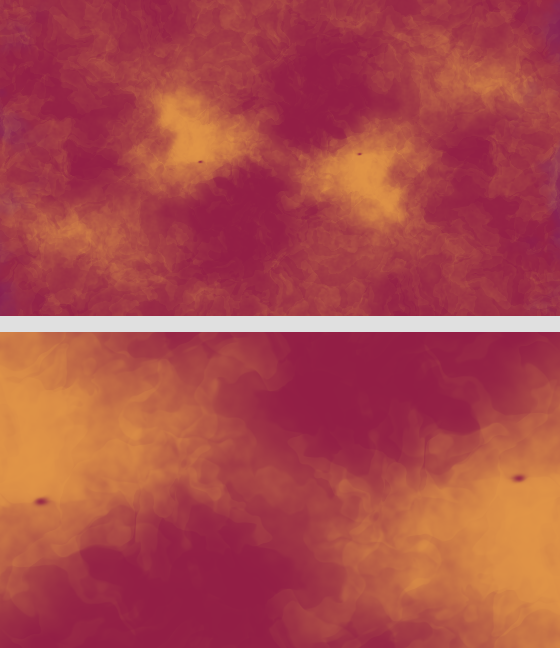
Top: the whole. Bottom: its middle third, enlarged.
A WebGL 1 fragment shader for this texture:

```glsl
precision highp float;
// Painted clouds of glowing amber over crimson, mirrored through the centre.
// Warped soft masses set the light and shade; lobed sheets of gradient noise
// add crisp cloud rims, and finer noise adds mottling and grain.

uniform vec2 u_resolution;

vec2 hashGradient(vec2 cell) {
  vec2 h = vec2(dot(cell, vec2(127.1, 311.7)), dot(cell, vec2(269.5, 183.3)));
  return 2.0 * fract(sin(h) * 43758.545) - 1.0;
}

float gradientNoise(vec2 p) {
  vec2 i = floor(p);
  vec2 f = p - i;
  vec2 u = f * f * f * (f * (f * 6.0 - 15.0) + 10.0);
  vec2 e = vec2(1.0, 0.0);
  float a = dot(hashGradient(i), f);
  float b = dot(hashGradient(i + e), f - e);
  float c = dot(hashGradient(i + e.yx), f - e.yx);
  float d = dot(hashGradient(i + 1.0), f - 1.0);
  return mix(mix(a, b, u.x), mix(c, d, u.x), u.y);
}

float fbm(vec2 p) {
  float sum = 0.0;
  float amplitude = 0.5;
  for (int i = 0; i < 5; i++) {
    sum += amplitude * gradientNoise(p);
    p = mat2(1.6, 1.2, -1.2, 1.6) * p + 7.3;
    amplitude *= 0.5;
  }
  return sum;
}

// Soft elliptical mass, turned by an angle
float mass(vec2 p, vec2 centre, vec2 radius, float angle) {
  vec2 d = p - centre;
  float c = cos(angle);
  float s = sin(angle);
  d = vec2(c * d.x + s * d.y, c * d.y - s * d.x) / radius;
  return exp(-dot(d, d));
}

// Cloud sheet with a crisp, lobed rim that fades inward
float sheet(vec2 p, float scale, vec2 offset) {
  float lobes = abs(gradientNoise(p * 11.0 + offset)) + 0.5 * abs(gradientNoise(p * 25.0 - offset));
  float depth = fbm(p * scale + offset) + 0.13 * lobes - 0.04;
  return smoothstep(0.0, 0.018, depth) * exp(-7.0 * max(depth, 0.0));
}

// Half of the light; the other half is its point reflection
float cloudLight(vec2 p) {
  vec2 w = p + 0.3 * vec2(fbm(p * 4.0 + 2.3), fbm(p * 4.0 + 19.7));

  // Amber glow and its bridge to the centre
  float light = 0.83 * mass(w, vec2(-0.34, 0.085), vec2(0.135, 0.175), 0.1);
  light += 0.38 * mass(w, vec2(-0.14, 0.04), vec2(0.19, 0.09), -0.3);
  // Dimmer orange banks
  light += 0.34 * mass(w, vec2(0.62, 0.26), vec2(0.28, 0.1), -0.36);
  light += 0.17 * mass(w, vec2(-0.2, 0.37), vec2(0.25, 0.14), 0.0);
  // Crimson hollows
  light -= 0.32 * mass(w, vec2(0.12, 0.16), vec2(0.22, 0.1), 0.75);
  light -= 0.14 * mass(w, vec2(0.6, -0.01), vec2(0.24, 0.09), 0.85);
  light -= 0.16 * mass(w, vec2(-0.38, 0.43), vec2(0.11, 0.09), 0.3);
  light -= 0.1 * mass(w, vec2(-0.78, 0.3), vec2(0.2, 0.16), 0.0);

  // Billows and overlapping rims
  light += 0.2 * fbm(w * 5.0 + 31.0);
  for (int i = 0; i < 3; i++) {
    float k = float(i);
    light += 0.085 * sheet(w, 2.6 + 1.1 * k, vec2(5.7, 13.1) * (k + 1.0));
  }

  // Small dark fleck in the glow
  light -= 0.75 * mass(p, vec2(0.252, 0.012), vec2(0.007, 0.004), 0.1);
  return light;
}

void main() {
  vec2 p = (gl_FragCoord.xy - 0.5 * u_resolution) / u_resolution.y;
  float light = 0.035 + cloudLight(p) + cloudLight(-p);

  // Mottling and grain, stronger where it is lit
  float lit = smoothstep(0.02, 0.5, light);
  light += (0.08 + 0.27 * lit) * fbm(p * 24.0 + 3.0);
  light += (0.02 + 0.06 * lit) * gradientNoise(p * 95.0);

  // Soft limits at both ends of the ramp
  light = 0.5 * (light + sqrt(light * light + 0.004));
  light = min(light, 0.8 + 0.24 * (1.0 - exp(-max(light - 0.8, 0.0) / 0.24)));

  vec3 crimson = vec3(0.575, 0.115, 0.27);
  vec3 amber = vec3(0.875, 0.575, 0.277);
  vec3 colour = mix(crimson, amber, light);
  colour.r -= 0.06 * light * (1.0 - light);

  // Violet haze near the sides
  float haze = smoothstep(0.68, 0.92, abs(p.x)) * smoothstep(-0.05, 0.25, fbm(p * 6.0 + 47.0));
  colour += haze * vec3(-0.05, 0.0, 0.06);
  gl_FragColor = vec4(colour, 1.0);
}
```
